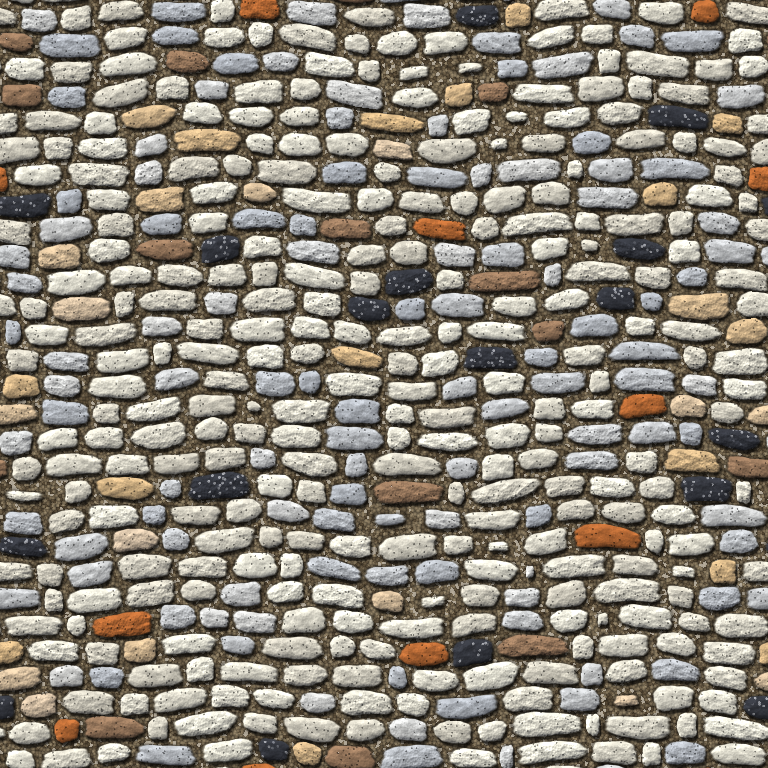
This texture is drawn by a WebGL 2 fragment shader. Its source:

```glsl
#version 300 es
precision highp float;
uniform vec2 u_resolution;
out vec4 fragColor;

const vec2 GRID = vec2(16.0, 29.0);      // stones along a course, courses
const float PITCH = GRID.y / GRID.x;     // mean stone length in course heights
const vec2 TO_LIGHT = vec2(-0.45, 0.89);

struct Stone { float rim; float dist; vec2 local; vec2 id; };

vec2 hash2(vec2 p) {
    vec3 h = fract(p.xyx * vec3(0.1031, 0.1030, 0.0973));
    h += dot(h, h.yzx + 33.33);
    return fract((h.xx + h.yz) * h.zy);
}

// x: distance to the nearest seed, y: random value of that seed
vec2 cellular(vec2 p) {
    vec2 base = floor(p), nearest = vec2(9.0, 0.0);
    for (int j = -1; j <= 1; j++)
    for (int i = -1; i <= 1; i++) {
        vec2 cell = base + vec2(i, j), seed = hash2(cell + 57.0);
        float d = length(cell + seed - p);
        if (d < nearest.x) nearest = vec2(d, hash2(cell + 191.0).x);
    }
    return nearest;
}

float joint(float i, float course) {
    return i + 0.66 * (hash2(vec2(mod(i, GRID.x), course)).x - 0.5);
}

Stone findStone(vec2 p) {
    // gently wavering courses
    float turn = 6.2832 * p.x / GRID.y;
    p.y += 0.16 * sin(turn * 2.0 + 1.0) + 0.10 * sin(turn * 5.0 + p.y * 0.65);
    float course = mod(floor(p.y), GRID.y);
    float x = p.x / PITCH + hash2(vec2(course, 71.0)).x;
    float i = floor(x);
    if (x < joint(i, course)) i -= 1.0;
    else if (x >= joint(i + 1.0, course)) i += 1.0;
    float left = joint(i, course), right = joint(i + 1.0, course);

    Stone s;
    s.id = vec2(mod(i, GRID.x), course);
    vec2 size = hash2(s.id + 23.0), form = hash2(s.id + 131.0);
    vec2 extent = vec2((right - left) * 0.5 * PITCH * mix(0.87, 0.97, size.x) - 0.03,
                       mix(0.36, 0.475, size.y));
    vec2 q = vec2((x - 0.5 * (left + right)) * PITCH, fract(p.y) - 0.5);
    q.y += (form.x - 0.5) * 0.10 + q.x * (form.y - 0.5) * 0.13;

    // superellipse with an uneven outline
    float power = mix(2.2, 4.8, form.x);
    vec2 n = abs(q / extent) + 0.0001;
    float a = atan(q.y / extent.y, q.x / extent.x), phase = 6.28 * size.x;
    s.rim = pow(pow(n.x, power) + pow(n.y, power), 1.0 / power);
    s.rim *= 1.04 + 0.045 * sin(a * 3.0 + phase) + 0.03 * sin(a * 5.0 - phase * 3.0)
           + 0.018 * sin(a * 11.0 + phase * 7.0);
    if (hash2(s.id + 307.0).x < 0.035) s.rim += 0.5;   // crumbled stones
    s.dist = (s.rim - 1.0) * extent.y;
    s.local = q;
    return s;
}

float relief(vec2 p) {
    Stone s = findStone(p);
    vec2 q = s.local + s.id * 7.3;
    float rough = mix(0.5, 1.4, hash2(s.id + 83.0).x);
    float dome = 1.0 - pow(min(s.rim, 1.0), 4.0);
    return dome + rough * (0.30 * cellular(q * vec2(2.6, 4.2)).x
         + 0.13 * cellular(q * 10.0).x
         + 0.04 * sin(q.x * 9.0 + 2.0 * sin(q.y * 11.0)));
}

vec3 stoneColour(vec2 id) {
    vec2 pick = hash2(id + 211.0);
    vec3 c = mix(vec3(0.97, 0.96, 0.90), vec3(0.86, 0.84, 0.78), pick.y);
    if (pick.x > 0.58) c = mix(vec3(0.72, 0.74, 0.77), vec3(0.86, 0.86, 0.85), pick.y);
    if (pick.x > 0.83) c = mix(vec3(0.85, 0.72, 0.53), vec3(0.86, 0.78, 0.68), pick.y);
    if (pick.x > 0.91) c = vec3(0.62, 0.49, 0.38);
    if (pick.x > 0.94) c = vec3(0.22, 0.23, 0.26);
    if (pick.x > 0.98) c = vec3(0.74, 0.43, 0.22);
    return c;
}

void main() {
    vec2 p = gl_FragCoord.xy / u_resolution * GRID.y;
    float px = GRID.y / u_resolution.y;
    Stone s = findStone(p);

    // gritty mortar with shade under the stones
    vec2 grain = cellular(p * 9.0);
    vec3 mortar = mix(vec3(0.30, 0.25, 0.18), vec3(0.60, 0.54, 0.43), grain.y);
    mortar *= 1.15 - 0.6 * grain.x;
    mortar = mix(mortar, vec3(0.75, 0.72, 0.67), step(0.90, grain.y) * 0.7);
    float shade = smoothstep(0.04, -0.06, findStone(p + TO_LIGHT * 0.17).dist);
    mortar *= mix(1.0, 0.36, shade);
    mortar *= mix(0.65, 1.0, smoothstep(0.0, 0.10, s.dist));

    // sunlit faces with mottling and pits
    float slope = (relief(p) - relief(p + TO_LIGHT * 0.045)) / 0.045;
    float light = clamp(0.92 + 0.075 * slope, 0.22, 1.15);
    vec2 q = s.local + s.id * 5.7;
    vec2 pit = cellular(q * 7.0);
    vec3 face = stoneColour(s.id);
    face *= 0.95 + 0.05 * sin(q.x * 7.0 + 2.0 * sin(q.y * 8.0)) + 0.10 * (grain.y - 0.5);
    face *= 1.0 - 0.45 * step(0.82, pit.y) * smoothstep(0.34, 0.12, pit.x);
    float flint = step(face.r, 0.30);
    face += flint * 0.45 * smoothstep(0.72, 0.85, pit.y) * smoothstep(0.5, 0.2, pit.x);
    face *= light * mix(vec3(0.94, 0.95, 1.0), vec3(1.0), smoothstep(0.3, 0.9, light));

    float cover = smoothstep(px * 0.8, -px * 0.8, s.dist);
    fragColor = vec4(clamp(mix(mortar, face, cover), 0.0, 1.0), 1.0);
}
```
